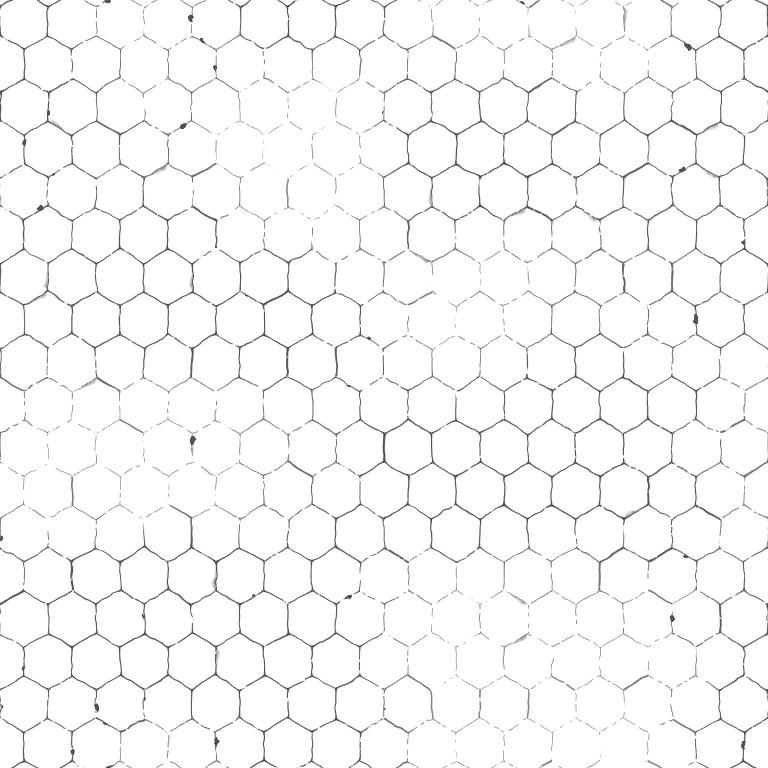
Reproduce this pattern procedurally as a Shadertoy shader.

```glsl
// Worn white hexagonal tiles with thin, broken grey joints, chips and smudges.

const vec2 TILES = vec2(16.0, 18.0);     // tiles across, rows down
const float ROW = 0.8660254;             // row pitch in tile widths
const float HALF_SIDE = 0.2886751;       // half the length of a tile side
const vec3 TILE_COLOR = vec3(1.0);
const vec3 JOINT_COLOR = vec3(0.32);

float hash(vec2 p, float seed) {
    return fract(sin(dot(p, vec2(127.1, 311.7)) + seed * 17.3) * 43758.5453);
}

// Value noise that wraps after the given number of cells
float wrapNoise(vec2 uv, float cells, float seed) {
    vec2 p = uv * cells;
    vec2 i = floor(p);
    vec2 f = p - i;
    f = f * f * (3.0 - 2.0 * f);
    vec2 lo = mod(i, cells);
    vec2 hi = mod(i + 1.0, cells);
    return mix(mix(hash(lo, seed), hash(vec2(hi.x, lo.y), seed), f.x),
               mix(hash(vec2(lo.x, hi.y), seed), hash(hi, seed), f.x), f.y);
}

vec2 wobble(vec2 uv, float cells, float seed) {
    return vec2(wrapNoise(uv, cells, seed), wrapNoise(uv, cells, seed + 1.0)) - 0.5;
}

// Nearest centre of two interleaved rectangular lattices
vec2 hexCenter(vec2 p) {
    vec2 pitch = vec2(1.0, 2.0 * ROW);
    vec2 evenStart = vec2(0.0, 0.5 * ROW);
    vec2 oddStart = vec2(0.5, 1.5 * ROW);
    vec2 a = floor((p - evenStart) / pitch + 0.5) * pitch + evenStart;
    vec2 b = floor((p - oddStart) / pitch + 0.5) * pitch + oddStart;
    return distance(p, a) < distance(p, b) ? a : b;
}

// Nearest side: xy = outward normal, z = distance, w = distance to the next side
vec4 nearestSide(vec2 q) {
    vec4 side = vec4(1.0, 0.0, 9.0, 9.0);
    for (int k = 0; k < 6; k++) {
        float angle = float(k) * 1.0471976;
        vec2 n = vec2(cos(angle), sin(angle));
        float d = 0.5 - dot(q, n);
        if (d < side.z) side = vec4(n, d, side.z);
        else side.w = min(side.w, d);
    }
    return side;
}

// Box-filtered coverage of a line thinner or wider than a pixel
float lineCoverage(float d, float halfWidth, float px) {
    float covered = min(d + 0.5 * px, halfWidth) - max(d - 0.5 * px, -halfWidth);
    return clamp(covered / px, 0.0, 1.0);
}

// Rough dark chip somewhere along a side
float chip(vec2 local, vec2 id, vec2 uv, float px) {
    vec2 spot = vec2(hash(id, 21.0) - 0.5, hash(id, 22.0) - 0.5) * vec2(0.3, 0.06);
    float radius = mix(0.025, 0.085, hash(id, 23.0));
    float rough = (wrapNoise(uv, 320.0, 24.0) - 0.5) * 0.07;
    float d = length((local - spot) / vec2(1.0, 0.6)) - radius + rough;
    return step(hash(id, 20.0), 0.05) * smoothstep(0.5 * px, -0.5 * px, d);
}

// Soft smear on one flank of a side, widening towards one end
float smudge(vec2 local, vec2 id, vec2 uv) {
    float flank = hash(id, 31.0) < 0.5 ? -1.0 : 1.0;
    vec2 v = local * flank;
    float reach = min(1.2 * (HALF_SIDE - abs(v.x)), 0.07 + 0.25 * v.x);
    float fade = 1.0 - smoothstep(0.0, max(reach, 0.001), v.y);
    float grain = mix(0.5, 1.0, wrapNoise(uv, 256.0, 32.0));
    return step(hash(id, 30.0), 0.025) * step(0.0, v.y) * fade * grain * 0.75;
}

void mainImage(out vec4 fragColor, in vec2 fragCoord) {
    vec2 uv = fragCoord / iResolution.xy;
    float px = TILES.x / iResolution.x;

    // Tile grid with slightly uneven sides
    vec2 p = uv * TILES * vec2(1.0, ROW);
    p += wobble(uv, 48.0, 1.0) * 0.04 + wobble(uv, 128.0, 3.0) * 0.03;
    vec2 center = hexCenter(p);
    vec4 side = nearestSide(p - center);

    // Identity and local frame shared by both tiles of a side
    vec2 middle = center + 0.5 * side.xy;
    vec2 id = mod(floor(middle * vec2(4.0, 2.0 / ROW) + 0.5), TILES * vec2(4.0, 2.0));
    vec2 normal = side.xy * sign(side.x);
    vec2 offset = p - middle;
    vec2 local = vec2(dot(offset, vec2(-normal.y, normal.x)), dot(offset, normal));

    // Joint strength varies by region and by side
    float region = smoothstep(0.15, 0.7, wrapNoise(uv, 5.0, 7.0));
    float strength = clamp(region + 0.4 * (hash(id, 9.0) - 0.5), 0.0, 1.0);
    float bold = step(hash(id, 10.0), 0.06);
    float halfWidth = mix(0.007, 0.0125, strength) + 0.009 * bold;
    halfWidth += 0.010 * strength * smoothstep(0.08, 0.0, side.w);

    // Gaps worn into the joint
    float gap = mix(0.45, 0.1, max(strength, bold));
    float worn = smoothstep(gap - 0.1, gap + 0.1, wrapNoise(uv, 200.0, 11.0));
    float joint = lineCoverage(side.z, halfWidth, px) * worn * mix(0.7, 1.0, strength);

    float ink = max(joint, max(chip(local, id, uv, px), smudge(local, id, uv)));
    fragColor = vec4(mix(TILE_COLOR, JOINT_COLOR, ink), 1.0);
}
```
